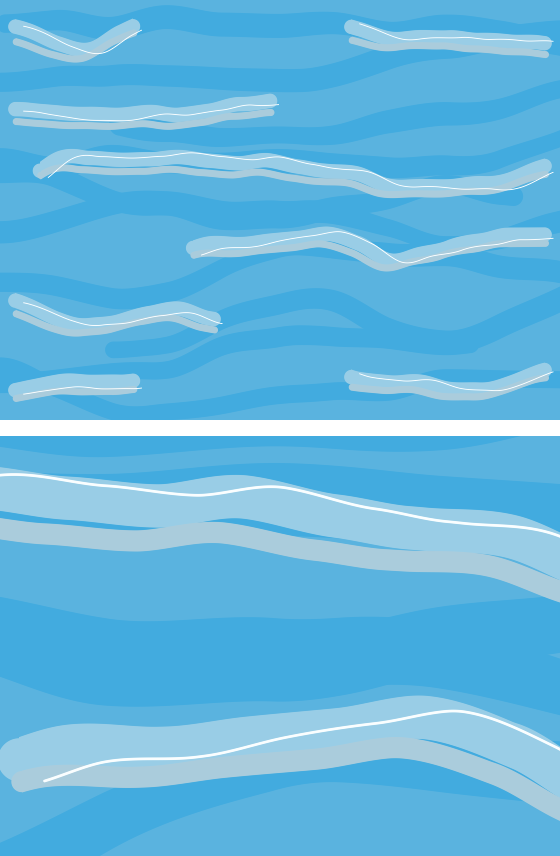
Top: the whole. Bottom: its middle third, enlarged.
Reproduce this texture procedurally as a Shadertoy shader.

```glsl
// Stylised water: broad, meandering dark currents on a flat light blue sea,
// with rows of round-ended foam strokes drawn on top. Every stroke is a
// distance to a noise curve; each foam stroke adds a shade and a thin glint.

const float WIDTH = 1.3333;   // canvas width in units of its height
const int CURRENTS = 10;
const int ROWS = 6;

const vec3 SEA     = vec3(0.353, 0.702, 0.873);
const vec3 CURRENT = vec3(0.259, 0.671, 0.873);
const vec3 FOAM    = vec3(0.600, 0.805, 0.903);
const vec3 SHADE   = vec3(0.667, 0.800, 0.863);
const vec3 GLINT   = vec3(0.980, 0.995, 1.000);

float hash(float n) {
    n = fract(n * 0.1031);
    n *= n + 33.33;
    n *= n + n;
    return fract(n);
}

// Smooth value noise along a line, from 0 to 1
float noise(float x, float seed) {
    float cell = floor(x) + seed * 37.0;
    float t = fract(x);
    return mix(hash(cell), hash(cell + 1.0), t * t * (3.0 - 2.0 * t));
}

// Hand-drawn curve: a wide swell plus a slight wobble
float wave(float x, float seed, float freq, float amp) {
    float swell = noise(x * freq, seed) - 0.5;
    float wobble = noise(x * freq * 2.7, seed + 5.0) - 0.5;
    return amp * (swell + 0.2 * wobble);
}

// Distance to a wave around height y, ended by round caps at span.x and span.y
float strokeDistance(vec2 p, vec2 span, float y, float seed, float freq, float amp) {
    float x = clamp(p.x, span.x, span.y);
    float h = wave(x, seed, freq, amp);
    float slope = (wave(x + 0.004, seed, freq, amp) - h) / 0.004;
    float dy = p.y - y - h;
    if (x == p.x) dy *= inversesqrt(1.0 + slope * slope);
    return length(vec2(p.x - x, dy));
}

vec3 paint(vec3 under, vec3 ink, float dist, float radius, float pixel) {
    return mix(under, ink, smoothstep(0.6, -0.6, (dist - radius) / pixel));
}

// Start and end of a foam stroke: outer rows hold two short ones
vec2 foamSpan(int row, int side) {
    bool paired = row % (ROWS - 1) == 0;
    float reach = paired ? 0.14 + 0.09 * float(side)
                         : mix(0.14, 0.62, fract(float(row) * 0.62 + 0.72));
    bool onRight = paired ? side == 1 : row % 4 >= 2;
    float room = 0.63 - reach;
    float centre = 0.5 * WIDTH + (onRight ? room : -room);
    return centre + vec2(-reach, reach);
}

// Pale body, greyish shade below it and a thin glint between them
vec3 addFoam(vec3 col, vec2 p, vec2 span, float y, float seed, float pixel) {
    float body = strokeDistance(p, span, y, seed, 5.2, 0.075);
    col = paint(col, FOAM, body, 0.0172, pixel);

    float drop = 0.018 + 0.012 * noise(p.x * 3.0, seed + 11.0);
    vec2 shifted = p + vec2(0.018, 0.0);
    float shade = strokeDistance(shifted, span + 0.02, y - drop, seed, 5.2, 0.068);
    col = paint(col, SHADE, shade, 0.0084, pixel);

    float drift = 0.028 * (noise(p.x * 4.0, seed + 23.0) - 0.6);
    vec2 late = p - vec2(0.03, 0.0);
    float glint = strokeDistance(late, span - 0.01, y + drift, seed, 5.2, 0.08);
    return paint(col, GLINT, glint, 0.0011, pixel);
}

void mainImage(out vec4 fragColor, in vec2 fragCoord) {
    vec2 p = fragCoord / iResolution.y;
    float pixel = 1.0 / iResolution.y;
    vec3 col = SEA;

    // Dark currents, some of which end inside the canvas
    for (int i = 0; i < CURRENTS; i++) {
        float seed = float(i) + 3.0;
        float y = (float(i) + 0.5) / float(CURRENTS);
        vec2 span = vec2(mix(-0.9, 0.3, hash(seed * 7.0)),
                         mix(0.9, 2.1, hash(seed * 13.0)));
        float radius = 0.019 + 0.010 * noise(p.x * 3.0, seed + 31.0);
        float dist = strokeDistance(p, span, y, seed, 2.8, 0.15);
        col = paint(col, CURRENT, dist, radius, pixel);
    }

    // Rows of foam from top to bottom
    for (int row = 0; row < ROWS; row++) {
        int count = row % (ROWS - 1) == 0 ? 2 : 1;
        for (int side = 0; side < count; side++) {
            float seed = float(row * 2 + side) + 50.0;
            float y = 0.91 - 0.163 * float(row) + 0.02 * (hash(seed) - 0.5);
            col = addFoam(col, p, foamSpan(row, side), y, seed, pixel);
        }
    }

    fragColor = vec4(col, 1.0);
}
```
